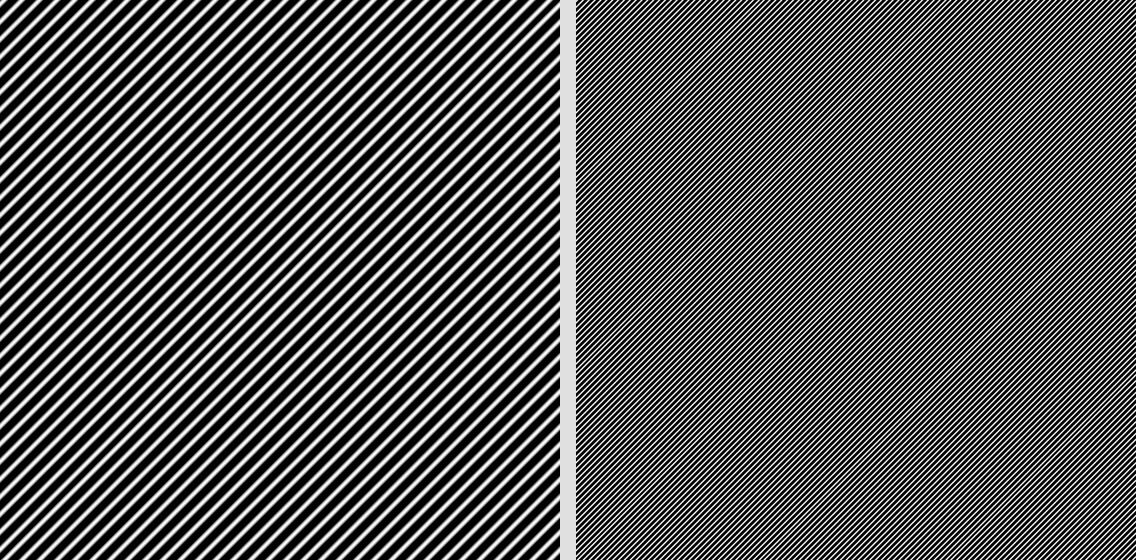
Left: one tile. Right: repeated 3 by 3.
Reproduce this pattern procedurally as a Shadertoy shader.

```glsl
// Soft white diagonal stripes on black: the positive half of a sine wave
// running along x - y. The wave count is not whole, so the dark gap on the main
// diagonal is narrower; the phase wraps at 1, which keeps the tile seamless.

#define WAVE_RATE 200.0           // radians of the wave across and down the canvas
#define DARK  vec3(0.0)
#define LIGHT vec3(1.0)

// Brightness of the wave at a position from 0 to 1 across the tile
float stripe(float position) {
    return max(0.0, sin(WAVE_RATE * position));
}

void mainImage(out vec4 fragColor, in vec2 fragCoord) {
    vec2 uv = fragCoord / iResolution.xy;

    // The wave is dark at both ends of the wrap, so the join needs no smoothing
    float diagonal = fract(uv.x - uv.y);

    fragColor = vec4(mix(DARK, LIGHT, stripe(diagonal)), 1.0);
}
```
